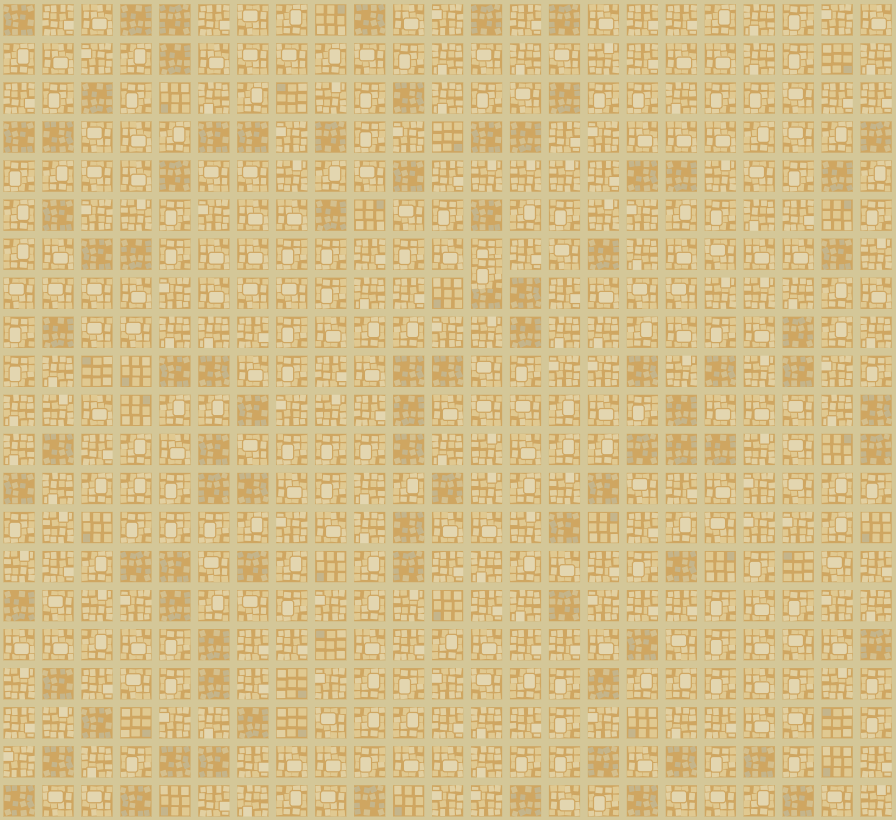
Write a Shadertoy shader that draws this pattern.

```glsl
float hash(vec2 p) {
    return fract(sin(dot(p, vec2(127.1, 311.7))) * 43758.5453);
}

float roundBox(vec2 p, vec2 halfSize, float radius) {
    vec2 q = abs(p) - halfSize + radius;
    return length(max(q, 0.0)) + min(max(q.x, q.y), 0.0) - radius;
}

float coverage(float dist, float pixel) {
    return clamp(0.5 - dist / pixel, 0.0, 1.0);
}

// Kinds: 0 cobbles round a boulder, 1 cobbles with an edge slab,
// 2 tilted grey rubble, 3 squared blocks
vec3 paving(vec2 p, int kind, float pixel) {
    vec3 color = vec3(0.81, 0.65, 0.38);
    vec3 cream = vec3(0.89, 0.84, 0.69);
    vec3 sand = vec3(0.88, 0.79, 0.57);
    vec3 grey = vec3(0.77, 0.71, 0.55);
    bool rubble = kind == 2;
    bool blocks = kind == 3;
    int count = blocks ? 3 : 4;

    float slab = 1.0;
    vec2 slabCenter = kind == 0 ? vec2(0.37, 0.42) : vec2(0.67, 0.86);
    vec2 slabHalf = kind == 0 ? vec2(0.17, 0.23) : vec2(0.14, 0.17);
    if (kind < 2) slab = roundBox(p - slabCenter, slabHalf, kind == 0 ? 0.07 : 0.02);

    for (int i = 0; i < count * count; i++) {
        vec2 seed = vec2(float(i) + 1.0, float(kind) * 7.0 + 3.0);
        float pick = hash(seed);
        if (rubble && pick > 0.75) continue;

        // Jittered slot, size and tilt
        vec2 jitter = vec2(hash(seed + 11.0), hash(seed + 23.0)) - 0.5;
        vec2 size = vec2(hash(seed + 37.0), hash(seed + 41.0));
        vec2 center = vec2(i % count, i / count) + 0.5 + jitter * (blocks ? 0.08 : 0.3);
        center /= float(count);
        if (kind < 2 && roundBox(center - slabCenter, slabHalf, 0.02) < 0.02) continue;
        vec2 halfSize = mix(vec2(0.31), vec2(rubble ? 0.4 : 0.47), size) / float(count);
        if (blocks) halfSize = vec2(0.125, 0.14) - 0.02 * size;
        float tilt = (hash(seed + 53.0) - 0.5) * (rubble ? 0.9 : blocks ? 0.04 : 0.24);
        vec2 q = mat2(cos(tilt), -sin(tilt), sin(tilt), cos(tilt)) * (p - center);
        float stone = max(roundBox(q, halfSize, 0.025), 0.04 - slab);

        vec3 tint = mix(sand, cream, 0.5 * step(0.6, pick));
        if (rubble) tint = mix(grey, sand, 0.55 * step(0.5, pick));
        if (blocks && i == 0) tint = grey;
        color = mix(color, tint, coverage(stone, pixel));
    }
    return mix(color, cream, coverage(slab, pixel));
}

void mainImage(out vec4 fragColor, in vec2 fragCoord) {
    vec2 grid = fragCoord / iResolution.xy * vec2(23.0, 21.0);

    // One stray tile straddles the gap between two rows
    if (floor(grid.x) == 12.0 && abs(grid.y - 13.99) < 0.4) grid.y += 0.5;

    vec2 cell = floor(grid);
    vec2 p = (grid - cell - 0.09) / 0.8;
    float pixel = 21.0 / (0.8 * iResolution.y);
    float tile = roundBox(p - 0.5, vec2(0.5), 0.0);

    // Layout and quarter turn of each tile
    float choice = hash(cell + 5.0);
    int kind = choice < 0.51 ? 0 : choice < 0.79 ? 1 : choice < 0.95 ? 2 : 3;
    float turn = floor(hash(cell + 71.0) * 4.0);
    if (mod(turn, 2.0) > 0.5) p = vec2(p.y, 1.0 - p.x);
    if (turn > 1.5) p = 1.0 - p;

    vec3 color = mix(vec3(0.83, 0.78, 0.595), paving(p, kind, pixel), coverage(tile, pixel));
    fragColor = vec4(color, 1.0);
}
```
